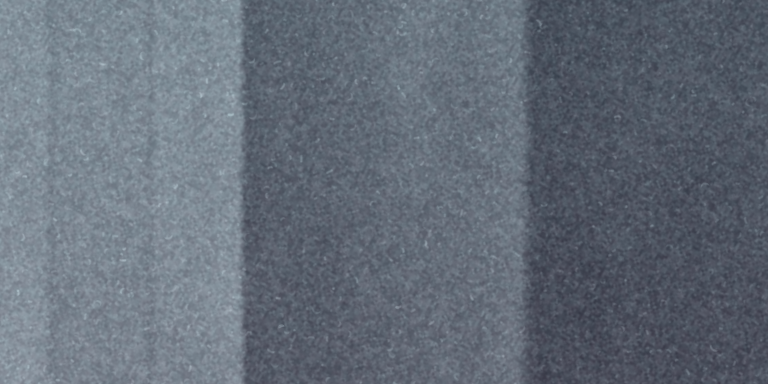
Write a Shadertoy shader that draws this texture.

```glsl
// Three blue-grey bands of fibrous paper with soft edges, faint creases and pale lint.

// Layout, in canvas heights (x runs from 0 to 2)
const float EDGE_LEFT = 0.632;
const float EDGE_RIGHT = 1.371;
const float EDGE_SOFT_LEFT = 0.013;
const float EDGE_SOFT_RIGHT = 0.022;
const float EDGE_WOBBLE = 0.008;
const float CREASE_A = 0.137;
const float CREASE_B = 0.391;
const float CREASE_WIDTH = 0.011;

// Surface
const float CLOUD_AMOUNT = 0.045;
const float MOTTLE_AMOUNT = 0.075;
const float GRAIN_AMOUNT = 0.105;
const float FIBRE_AMOUNT = 0.12;
const float FIBRE_WIDTH = 0.0042;
const int FIBRE_LAYERS = 8;

// Tint ramp
const vec3 DARK_TINT = vec3(0.270, 0.292, 0.342);
const vec3 LIGHT_TINT = vec3(0.550, 0.602, 0.642);
const float DARK_TONE = 0.292;
const float LIGHT_TONE = 0.602;

float hash(vec2 p) {
    vec3 q = fract(vec3(p.xyx) * 0.1031);
    q += dot(q, q.yzx + 33.33);
    return fract((q.x + q.y) * q.z);
}

float noise(vec2 p) {
    vec2 i = floor(p), f = fract(p);
    f = f * f * (3.0 - 2.0 * f);
    return mix(mix(hash(i), hash(i + vec2(1, 0)), f.x),
               mix(hash(i + vec2(0, 1)), hash(i + vec2(1, 1)), f.x), f.y);
}

float fbm(vec2 p) {
    float sum = 0.0, weight = 0.5;
    for (int i = 0; i < 4; i++) {
        sum += weight * noise(p);
        p = mat2(1.6, 1.2, -1.2, 1.6) * p + 7.3;
        weight *= 0.5;
    }
    return sum / 0.9375;
}

mat2 rotation(float a) {
    return mat2(cos(a), sin(a), -sin(a), cos(a));
}

float bump(float x, float centre, float width) {
    float d = (x - centre) / width;
    return exp(-d * d);
}

// Broad brightness of the three bands
float bandTone(vec2 p) {
    float wobble = EDGE_WOBBLE * (fbm(vec2(p.y * 9.0, 4.0)) - 0.5)
                 + 0.010 * (noise(p * 80.0) - 0.5);
    float x = p.x + wobble;

    float left = 0.528 + 0.032 * (1.0 - smoothstep(0.10, 0.15, x))
               + 0.018 * smoothstep(0.36, 0.42, x)
               + 0.016 * bump(x, 0.60, 0.05);
    left -= 0.034 * bump(x, CREASE_A, CREASE_WIDTH)
          + 0.038 * bump(x, CREASE_B, CREASE_WIDTH);
    left -= 0.030 * bump(p.y, 0.0, 0.16) * smoothstep(0.0, 0.3, x);

    float middle = 0.379 + 0.054 * smoothstep(0.80, 1.12, x)
                 + 0.022 * bump(x, 1.09, 0.06) * smoothstep(0.3, 0.9, p.y)
                 + 0.020 * bump(x, 1.33, 0.06)
                 - 0.018 * bump(x, EDGE_LEFT, 0.05);
    middle += 0.028 * (p.y - 0.5);

    float right = 0.308 + 0.018 * smoothstep(1.40, 1.75, x)
                + 0.026 * (p.y - 0.4)
                - 0.006 * bump(x, EDGE_RIGHT, 0.08);

    float tone = mix(left, middle,
                     smoothstep(-EDGE_SOFT_LEFT, EDGE_SOFT_LEFT, x - EDGE_LEFT));
    return mix(tone, right,
               smoothstep(-EDGE_SOFT_RIGHT, EDGE_SOFT_RIGHT, x - EDGE_RIGHT));
}

// Short soft strands, one per cell in each turned layer; few are bright
float fibres(vec2 p, float pixel) {
    float sum = 0.0;
    for (int i = 0; i < FIBRE_LAYERS; i++) {
        float k = float(i), cellSize = 0.022 + 0.0035 * k;
        vec2 q = rotation(0.7 * k + 0.3) * p / cellSize + 31.0 * k + 100.0;
        vec2 id = floor(q);
        float pick = hash(id + 3.7);
        vec2 centre = 0.35 + 0.3 * vec2(hash(id + 11.1), hash(id + 23.9));
        vec2 d = rotation(6.2832 * hash(id + 41.3)) * (fract(q) - centre) * cellSize;
        float halfLength = cellSize * mix(0.0, 0.20, hash(id + 57.7));
        float bend = mix(0.0, 60.0, hash(id + 71.1));
        float along = d.x - clamp(d.x, -halfLength, halfLength);
        float away = length(vec2(along, d.y - bend * d.x * d.x));
        float strand = 1.0 - smoothstep(0.0, FIBRE_WIDTH + pixel, away);
        sum += strand * (0.34 * pick + 0.75 * pow(pick, 40.0));
    }
    return min(sum, 1.3);
}

void mainImage(out vec4 fragColor, in vec2 fragCoord) {
    vec2 p = fragCoord / iResolution.y;
    float tone = bandTone(p);

    // Clouded pulp, vertical streaks and fine grain
    float cloud = fbm(p * vec2(5.0, 4.0) + 12.0) - 0.5;
    float streak = noise(vec2(p.x * 28.0, p.y * 1.5)) - 0.5;
    float mottle = fbm(p * 48.0) - 0.5;
    float grain = noise(rotation(0.5) * p * 140.0 + 60.0) - 0.5;
    tone += CLOUD_AMOUNT * cloud + 0.010 * streak;
    tone += MOTTLE_AMOUNT * mottle + GRAIN_AMOUNT * grain;
    tone += FIBRE_AMOUNT * fibres(p, 0.5 / iResolution.y) - 0.007;

    // Cool tint with slight drift between teal and violet
    vec3 colour = mix(DARK_TINT, LIGHT_TINT, (tone - DARK_TONE) / (LIGHT_TONE - DARK_TONE));
    float drift = 0.016 * (p.y - 0.5) + 0.025 * (noise(p * 70.0 + 9.0) - 0.5);
    colour += drift * vec3(-0.7, 0.3, 0.1);
    fragColor = vec4(clamp(colour, 0.0, 1.0), 1.0);
}
```
